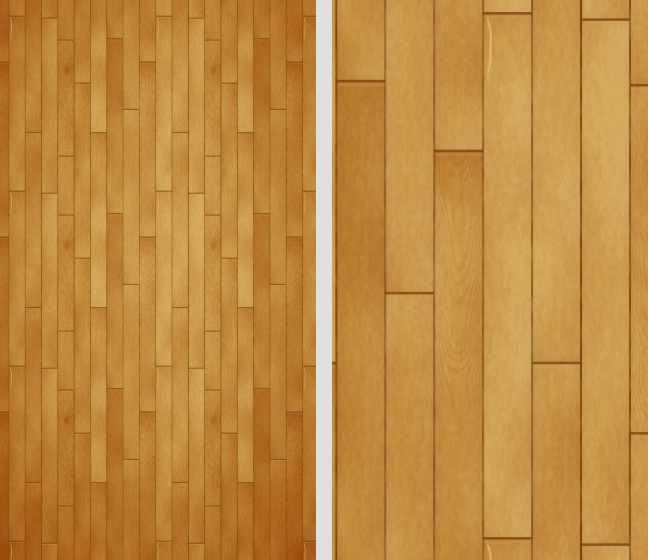
Left, the full canvas; right, a detail of the centre.
Give the GLSL for this texture, as a WebGL 2 fragment shader.

```glsl
#version 300 es
precision highp float;
// Narrow upright floor boards with staggered butt joints, under a warm vignette.
// A group of nine boards repeats across and down; each board has its own joint,
// tone and grain, built from value noise, curved growth rings and a knot.
uniform vec2 u_resolution;
out vec4 outColor;

// Sizes are in canvas heights
const float BOARD_WIDTH = 0.02914;
const float FIRST_SEAM = 0.0158;
const float PERIOD = 0.3125;
const int BOARDS = 9;
const float SEAM_WIDTH = 0.0012;
const float JOINT_WIDTH = 0.0015;
const float BEVEL_WIDTH = 0.0022;

const vec3 DARK_WOOD = vec3(0.640, 0.350, 0.085);
const vec3 MID_WOOD = vec3(0.728, 0.488, 0.188);
const vec3 PALE_WOOD = vec3(0.815, 0.640, 0.340);
const vec3 SEAM_COLOR = vec3(0.50, 0.26, 0.05);
const vec3 SPLIT_COLOR = vec3(0.92, 0.78, 0.50);

const vec2 LIGHT_CENTER = vec2(0.52, 0.57);
const vec2 LIGHT_FALLOFF = vec2(1.55, 1.65);
const float LIGHT_LEVEL = 0.88;
const float CLOUD_AMOUNT = 0.34;
const float GRAIN_AMOUNT = 0.24;
const float RING_AMOUNT = 0.15;
const vec2 KNOT = vec2(0.55, 0.175);

// Per board: first joint, second joint, tone, tone change along the board
const vec4 BOARD[BOARDS] = vec4[BOARDS](
  vec4(0.108, 0.108, 0.13, -0.08),
  vec4(0.442, 0.442, 0.01, 0.18),
  vec4(0.096, 0.096, 0.09, -0.10),
  vec4(0.971, 0.308, -0.03, 0.08),
  vec4(0.725, 0.725, -0.05, 0.08),
  vec4(0.442, 0.442, 0.06, 0.40),
  vec4(0.979, 0.979, -0.18, 0.20),
  vec4(0.575, 0.575, 0.02, -0.06),
  vec4(0.846, 0.846, -0.08, 0.06));

float hash(vec2 p) {
  return fract(sin(dot(p, vec2(127.1, 311.7))) * 43758.5453);
}

float noise(vec2 p) {
  vec2 i = floor(p), f = fract(p);
  f = f * f * (3.0 - 2.0 * f);
  return mix(mix(hash(i), hash(i + vec2(1, 0)), f.x),
             mix(hash(i + vec2(0, 1)), hash(i + vec2(1, 1)), f.x), f.y);
}

// Antialiased coverage of a line of the given width
float line(float dist, float width, float pixel) {
  return clamp((0.5 * (width + pixel) - dist) / pixel, 0.0, min(1.0, width / pixel));
}

// Curved growth rings, bent around a knot on one board
float rings(vec2 q, float id, bool knotted) {
  float bend = noise(vec2(q.x * 2.0, q.y * 14.0) + id * 13.0);
  float phase = q.y * 18.0 + 20.0 * (q.x - 0.5) * (q.x - 0.5) + bend * 3.0;
  if (knotted) {
    float r = length((q - KNOT) * vec2(1.0, 7.0));
    phase = mix(phase, r * 8.0 + bend, exp(-r * r * 3.0));
  }
  return pow(0.5 + 0.5 * sin(phase * 6.2832), 3.0);
}

void main() {
  vec2 uv = gl_FragCoord.xy / u_resolution;
  vec2 p = gl_FragCoord.xy / u_resolution.y;
  float pixel = 1.0 / u_resolution.y;

  // Board index and place within the repeat
  float column = (p.x - FIRST_SEAM) / BOARD_WIDTH;
  float id = mod(floor(column), float(BOARDS));
  vec4 board = BOARD[int(id)];
  float x = fract(column);
  vec2 below = fract(board.xy - p.y / PERIOD);
  vec2 gap = min(below, 1.0 - below) * PERIOD;
  float along = min(below.x, below.y);
  float isShort = step(below.y + 0.0001, below.x);
  float seed = id + 20.0 * isShort;
  vec2 q = vec2(x, along);

  // Tone of the board: light, own shade, cloudy stain and grain
  vec2 away = uv - LIGHT_CENTER;
  float tone = LIGHT_LEVEL - dot(LIGHT_FALLOFF, away * away);
  tone += board.z + 0.07 * isShort + board.w * (along - 0.5);
  tone += CLOUD_AMOUNT * (noise(vec2(x * 1.2, along * 6.0) + seed * 7.0) - 0.5);
  tone -= 0.20 * hash(vec2(id, 5.0)) * exp(-along * 14.0);
  float fine = noise(vec2(x * 13.0, along * 34.0) + seed * 31.0);
  float fiber = noise(vec2(x * 22.0, along * 110.0) + seed * 17.0);
  tone += GRAIN_AMOUNT * (0.45 * fine + 0.55 * fiber - 0.5);
  bool knotted = id == 3.0 && isShort < 0.5;
  float figured = knotted ? 1.0 : 0.3 * hash(vec2(id, 9.0));
  if (id == 8.0) figured = 1.0 - smoothstep(0.4, 0.7, along);
  figured *= 0.4 + 0.6 * noise(vec2(x * 3.0, along * 20.0) + seed);
  tone -= RING_AMOUNT * figured * (rings(q, seed, knotted) - 0.3);
  vec2 core = (q - KNOT) * vec2(5, 38);
  if (knotted) tone -= 0.30 * exp(-dot(core, core));

  vec3 color = mix(DARK_WOOD, MID_WOOD, clamp(tone * 2.0, -0.4, 1.0));
  color = mix(color, PALE_WOOD, clamp(tone * 2.0 - 1.0, 0.0, 1.2));

  // Pale split beside the seam of the first board
  float split = abs(x - 0.08 - 0.10 * noise(vec2(along * 24.0, 3.0))) * BOARD_WIDTH;
  float splitFade = smoothstep(0.0, 0.02, along) * (1.0 - smoothstep(0.07, 0.18, along));
  if (id == 0.0) color = mix(color, SPLIT_COLOR, 0.6 * splitFade * line(split, 0.0014, pixel));

  // Thin broken seams and joints with a soft shade and a lit lower edge
  float side = min(x, 1.0 - x) * BOARD_WIDTH;
  float seamId = mod(floor(column + 0.5), float(BOARDS));
  float strength = mix(0.5, 0.95, hash(vec2(seamId, 2.0)));
  strength *= 0.7 + 0.5 * noise(vec2(seamId * 9.0, fract(p.y / PERIOD) * 40.0));
  float joint = min(gap.x, gap.y);
  color *= 1.0 - 0.05 * exp(-side / BEVEL_WIDTH) - 0.05 * exp(-joint / BEVEL_WIDTH);
  float lit = line(abs(along * PERIOD - BEVEL_WIDTH), JOINT_WIDTH, pixel);
  color = mix(color, PALE_WOOD, 0.3 * lit);
  color = mix(color, SEAM_COLOR, min(strength, 1.0) * line(side, SEAM_WIDTH, pixel));
  color = mix(color, SEAM_COLOR, 0.8 * line(joint, JOINT_WIDTH, pixel));
  outColor = vec4(color, 1.0);
}
```
